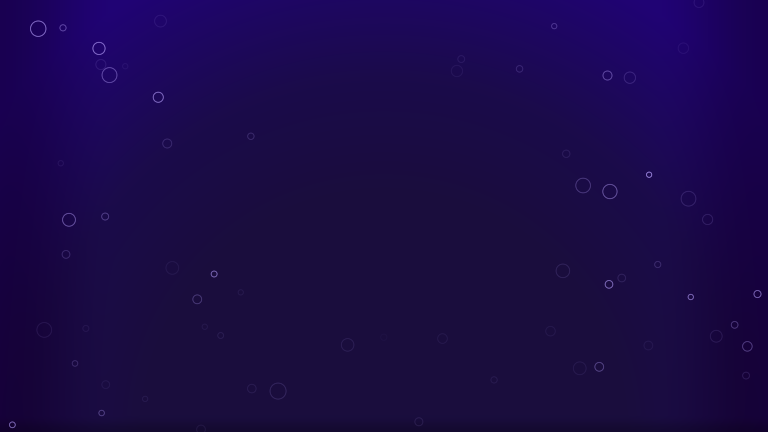
This background is drawn by a Shadertoy shader. Its source:

```glsl
const vec3 DEEP_COLOR   = vec3(0.100, 0.050, 0.240);
const vec3 MID_COLOR    = vec3(0.104, 0.043, 0.290);
const vec3 BRIGHT_COLOR = vec3(0.125, 0.010, 0.455);
const vec3 SIDE_TINT    = vec3(0.78, 0.15, 0.70);
const vec3 BUBBLE_COLOR = vec3(0.69, 0.60, 0.96);

// Lengths are fractions of the canvas height
const float INNER_RADIUS = 0.56;
const float MID_RADIUS   = 0.82;
const float OUTER_RADIUS = 1.16;
const float SIDE_WIDTH   = 0.27;
const float FLOOR_SHADE  = 0.78;
const float FLOOR_HEIGHT = 0.04;

const int   BUBBLE_COUNT = 76;
const float MIN_RADIUS   = 0.006;
const float MAX_RADIUS   = 0.019;
const float RING_WIDTH   = 0.0026;
const float FAINT_ALPHA  = 0.07;
const float STRONG_ALPHA = 0.72;
const vec2  HOLLOW_CENTER = vec2(0.52, 0.49);
const vec2  HOLLOW_SIZE   = vec2(0.20, 0.29);

vec3 hash3(float n) {
    vec3 p = fract(vec3(n) * vec3(0.1031, 0.1030, 0.0973));
    p += dot(p, p.yzx + 33.33);
    return fract((p.xxy + p.yzz) * p.zyx);
}

// Dark dome rising from the floor, with a bright halo and shaded sides
vec3 background(vec2 p, float aspect) {
    float r = length(p - vec2(0.5 * aspect, 0.0));
    float innerBlend = clamp((r - INNER_RADIUS) / (MID_RADIUS - INNER_RADIUS), 0.0, 1.0);
    float outerBlend = clamp((r - MID_RADIUS) / (OUTER_RADIUS - MID_RADIUS), 0.0, 1.0);
    vec3 color = mix(DEEP_COLOR, MID_COLOR, innerBlend);
    color = mix(color, BRIGHT_COLOR, outerBlend);

    float sideDistance = min(p.x, aspect - p.x);
    color *= mix(SIDE_TINT, vec3(1.0), smoothstep(0.0, SIDE_WIDTH, sideDistance));
    return color * mix(FLOOR_SHADE, 1.0, smoothstep(0.0, FLOOR_HEIGHT, p.y));
}

float ring(vec2 p, float radius, float pixel) {
    float d = abs(length(p) - radius) - 0.5 * RING_WIDTH;
    return 1.0 - smoothstep(-0.5 * pixel, 0.5 * pixel, d);
}

// Scattered bubbles, kept out of the central hollow
float bubbles(vec2 p, float aspect, float pixel) {
    float keep = 1.0;
    for (int i = 0; i < BUBBLE_COUNT; i++) {
        float seed = float(i) + 1.0;
        vec3 place = hash3(seed * 7.31);
        vec3 look = hash3(seed * 3.17 + 211.0);
        float hollow = length((place.xy - HOLLOW_CENTER) / HOLLOW_SIZE);
        float alpha = mix(FAINT_ALPHA, STRONG_ALPHA, look.y * look.y * look.y);
        alpha *= smoothstep(0.9, 1.1, hollow);
        float radius = mix(MIN_RADIUS, MAX_RADIUS, look.x * look.x);
        vec2 center = place.xy * vec2(aspect, 1.0);
        keep *= 1.0 - alpha * ring(p - center, radius, pixel);
    }
    return 1.0 - keep;
}

void mainImage(out vec4 fragColor, in vec2 fragCoord) {
    float pixel = 1.0 / iResolution.y;
    float aspect = iResolution.x * pixel;
    vec2 p = fragCoord * pixel;

    vec3 color = background(p, aspect);
    color = mix(color, BUBBLE_COLOR, bubbles(p, aspect, pixel));
    fragColor = vec4(color, 1.0);
}
```
